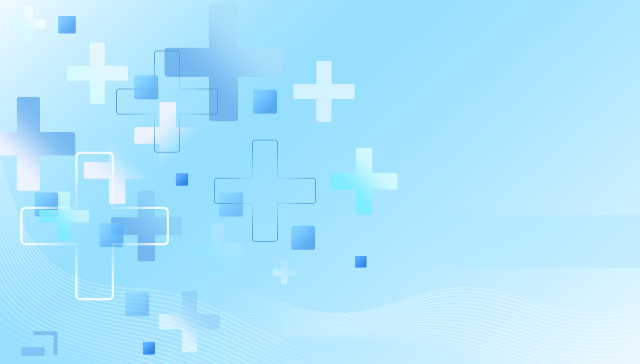
Write a Shadertoy shader that draws this background.

```glsl
const vec3 WHITE = vec3(0.97, 0.99, 1.0);
const vec3 LAVENDER = vec3(0.93, 0.95, 1.0);
const vec3 MINT = vec3(0.84, 0.98, 1.0);
const vec3 AQUA = vec3(0.49, 0.93, 1.0);
const vec3 SKY = vec3(0.59, 0.875, 1.0);
const vec3 BLUE = vec3(0.44, 0.71, 0.94);
const vec3 PALE_BLUE = vec3(0.67, 0.87, 0.98);
const vec3 DEEP_BLUE = vec3(0.20, 0.53, 0.89);
const vec2 UP_RIGHT = vec2(0.707, 0.707);
const vec2 DOWN_RIGHT = vec2(0.707, -0.707);

float roundBox(vec2 q, vec2 halfSize, float radius) {
    vec2 d = abs(q) - halfSize + radius;
    return length(max(d, 0.0)) + min(max(d.x, d.y), 0.0) - radius;
}

// size holds arm length and half arm width
float crossShape(vec2 q, vec2 size) {
    float radius = size.y * 0.22;
    return min(roundBox(q, size, radius), roundBox(q, size.yx, radius));
}

float coverage(float d) {
    float pixel = 1.0 / iResolution.y;
    return 1.0 - smoothstep(-0.5 * pixel, 0.5 * pixel, d);
}

vec3 fillCross(vec3 base, vec2 q, vec2 size, vec4 start, vec4 end, vec2 axis) {
    float blend = smoothstep(-0.55, 0.65, dot(q, axis) / size.x);
    vec4 paint = mix(start, end, blend);
    return mix(base, paint.rgb, paint.a * coverage(crossShape(q, size)));
}

// The stroke fades toward the inner corners
vec3 strokeCross(vec3 base, vec2 q, vec2 size, vec3 ink, float width) {
    float reach = max(abs(q.x), abs(q.y)) / size.x;
    float alpha = mix(0.2, 0.9, smoothstep(0.25, 0.9, reach));
    return mix(base, ink, alpha * coverage(abs(crossShape(q, size)) - width));
}

vec3 fillTile(vec3 base, vec2 q, float halfSize, float alpha) {
    float blend = smoothstep(-1.2, 1.0, dot(q, DOWN_RIGHT) / halfSize);
    vec3 dark = mix(DEEP_BLUE, vec3(0.32, 0.65, 0.93), smoothstep(0.017, 0.03, halfSize));
    vec3 paint = mix(dark + 0.17, dark, blend);
    return mix(base, paint, alpha * coverage(roundBox(q, vec2(halfSize), halfSize * 0.16)));
}

// Even threads between an upper and a lower curve
float threads(float y, float top, float bottom, float count) {
    float t = (top - y) / max(top - bottom, 0.02);
    float s = t * count;
    float slope = length(vec2(dFdx(s), dFdy(s))) * iResolution.y;
    float d = abs(fract(s + 0.5) - 0.5) / max(slope, 0.001);
    float inside = smoothstep(-0.01, 0.0, t) * (1.0 - smoothstep(0.6, 1.0, t));
    return inside * (1.0 - smoothstep(0.0004, 0.0038, d));
}

vec3 background(vec2 p) {
    float d = dot(p - vec2(0.55, 0.52), vec2(0.66, -0.75));
    float lower = 0.85 * pow(clamp(d / 1.18, 0.0, 1.0), 1.35);
    float upper = 0.92 * pow(clamp(-d / 0.72, 0.0, 1.0), 1.5);
    return mix(SKY, WHITE, lower + upper);
}

void mainImage(out vec4 fragColor, in vec2 fragCoord) {
    vec2 p = fragCoord / iResolution.y;
    vec3 col = background(p);

    // Faint side panel
    float panel = coverage(abs(p.y - 0.337) - 0.072) * smoothstep(1.0, 1.5, p.x);
    col = mix(col, vec3(0.66, 0.90, 1.0), 0.4 * panel);

    // Woven waves
    float leftTop = 0.2 + 0.37 * exp(-11.0 * p.x) - 0.2 * smoothstep(0.4, 1.0, p.x);
    float leftLow = -0.04 + 0.06 * sin(4.0 * p.x + 1.0) - 0.2 * p.x;
    float rightTop = 0.175 + 0.035 * sin(9.0 * (p.x - 1.105));
    float rightLow = -0.03 + 0.09 * sin(4.0 * p.x - 2.2);
    float left = threads(p.y, leftTop, leftLow, 24.0) * (1.0 - smoothstep(0.6, 1.0, p.x));
    float right = threads(p.y, rightTop, rightLow, 22.0) * smoothstep(0.5, 0.95, p.x);
    col = mix(col, WHITE, 0.3 * left + 0.32 * right);

    // Solid crosses
    vec2 big = vec2(0.162, 0.040), mid = vec2(0.092, 0.0228), small = vec2(0.084, 0.0207);
    col = fillCross(col, p - vec2(0.614, 0.829), big, vec4(BLUE, 0.95), vec4(PALE_BLUE, 0.75), UP_RIGHT);
    col = fillCross(col, p - vec2(0.078, 0.934), vec2(0.048, 0.013), vec4(MINT, 0.6), vec4(WHITE, 0.8), UP_RIGHT);
    col = fillCross(col, p - vec2(0.267, 0.799), small, vec4(MINT, 0.95), vec4(WHITE, 0.65), UP_RIGHT);
    col = fillCross(col, p - vec2(0.890, 0.749), small, vec4(WHITE, 0.6), vec4(WHITE, 0.65), UP_RIGHT);
    col = fillCross(col, p - vec2(0.078, 0.605), vec2(0.129, 0.032), vec4(LAVENDER, 1.0), vec4(BLUE, 0.9), UP_RIGHT);
    col = fillCross(col, p - vec2(1.000, 0.502), mid, vec4(AQUA, 0.95), vec4(MINT, 0.9), UP_RIGHT);
    col = fillCross(col, p - vec2(0.402, 0.379), vec2(0.097, 0.024), vec4(BLUE, 0.95), vec4(BLUE, 0.3), UP_RIGHT);
    col = fillCross(col, p - vec2(0.520, 0.116), small, vec4(WHITE, 0.55), vec4(BLUE, 0.3), UP_RIGHT);
    col = fillCross(col, p - vec2(0.598, 0.315), vec2(0.073, 0.018), vec4(AQUA, 0.2), vec4(WHITE, 0.12), UP_RIGHT);
    col = fillCross(col, p - vec2(0.781, 0.251), vec2(0.032, 0.009), vec4(WHITE, 0.4), vec4(WHITE, 0.15), UP_RIGHT);

    // Tiles: centre, half size, opacity
    const vec4 tiles[11] = vec4[11](
        vec4(0.184, 0.932, 0.024, 0.8), vec4(0.402, 0.760, 0.033, 0.75), vec4(0.728, 0.721, 0.033, 0.95),
        vec4(0.500, 0.507, 0.017, 1.0), vec4(0.635, 0.438, 0.033, 0.55), vec4(0.833, 0.347, 0.033, 0.9),
        vec4(0.128, 0.438, 0.033, 0.8), vec4(0.306, 0.354, 0.033, 0.75), vec4(0.991, 0.281, 0.016, 1.0),
        vec4(0.377, 0.164, 0.033, 0.5), vec4(0.409, 0.043, 0.017, 1.0));
    for (int i = 0; i < 11; i++) col = fillTile(col, p - tiles[i].xy, tiles[i].z, tiles[i].w);

    // Corner bracket and bar
    vec2 q = p - vec2(0.125, 0.057);
    float bracket = max(roundBox(q, vec2(0.033), 0.004), -roundBox(q + 0.011, vec2(0.033), 0.004));
    col = mix(col, BLUE, 0.75 * coverage(bracket));
    col = mix(col, BLUE, 0.65 * coverage(roundBox(p - vec2(0.091, 0.034), vec2(0.032, 0.012), 0.004)));

    // Overlapping bright crosses
    col = fillCross(col, p - vec2(0.176, 0.406), vec2(0.068, 0.017), vec4(AQUA, 0.9), vec4(MINT, 0.65), UP_RIGHT);
    col = fillCross(col, p - vec2(0.461, 0.628), mid, vec4(LAVENDER, 1.0), vec4(LAVENDER, 0.0), DOWN_RIGHT);
    col = fillCross(col, p - vec2(0.322, 0.532), mid, vec4(LAVENDER, 1.0), vec4(LAVENDER, 0.0), UP_RIGHT);

    // Outlined crosses
    vec2 frame = vec2(0.139, 0.0345);
    vec3 ink = vec3(0.30, 0.62, 0.87);
    col = strokeCross(col, p - vec2(0.459, 0.721), frame, ink, 0.0012);
    col = strokeCross(col, p - vec2(0.728, 0.476), frame, ink, 0.0012);
    col = strokeCross(col, p - vec2(0.260, 0.379), vec2(0.201, 0.050), WHITE, 0.0032);

    fragColor = vec4(col, 1.0);
}
```
